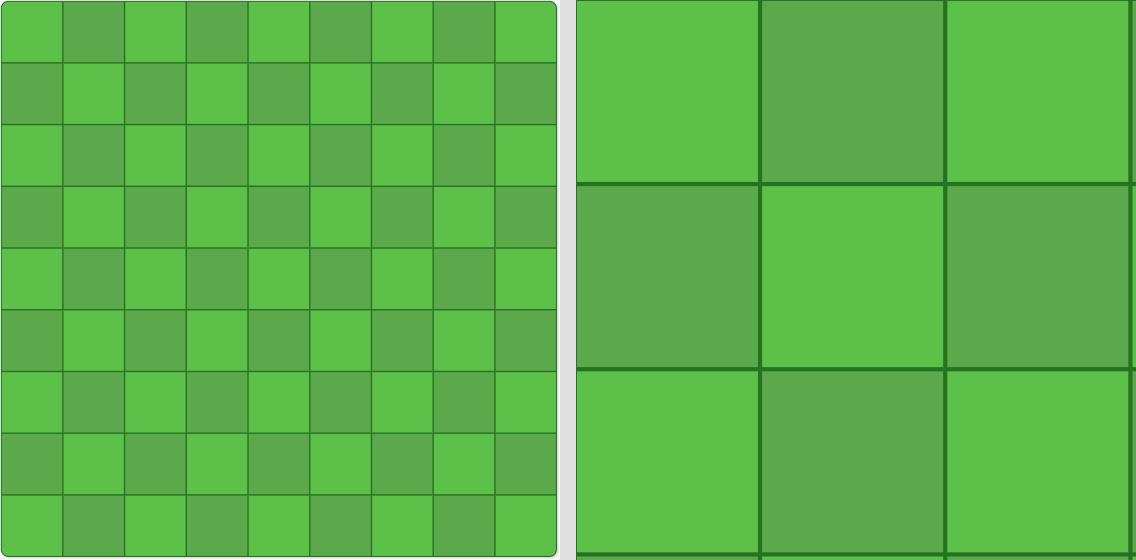
Left, the full canvas; right, a detail of the centre.
Write a Shadertoy shader that draws this pattern.

```glsl
// A green checkerboard with thin dark grid lines, rounded corners and a faint
// drop shadow on a pale ground. Cells come from floor parity, lines from the
// distance to the nearest cell edge, the outline from a rounded box.

#define CELLS 9.0
#define BOARD_CENTER vec2(0.4980, 0.5020)
#define BOARD_SIZE 0.9920
#define CORNER_RADIUS 0.013
#define LINE_WIDTH 0.0025
#define RIM 0.0006
#define SHADOW_OFFSET vec2(0.0032, -0.0032)
#define LIGHT_GREEN vec3(0.365, 0.753, 0.282)
#define DARK_GREEN vec3(0.357, 0.663, 0.294)
#define LINE_GREEN vec3(0.140, 0.450, 0.130)
#define GROUND vec3(0.985, 0.980, 0.985)
#define SHADOW vec3(0.840, 0.830, 0.840)

float roundedBox(vec2 p, float halfSize, float radius) {
    vec2 q = abs(p) - halfSize + radius;
    return length(max(q, 0.0)) + min(max(q.x, q.y), 0.0) - radius;
}

// Antialiased coverage of the region where the distance is negative.
float coverage(float dist, float pixel) {
    return clamp(0.5 - dist / pixel, 0.0, 1.0);
}

void mainImage(out vec4 fragColor, in vec2 fragCoord) {
    float pixel = 1.0 / min(iResolution.x, iResolution.y);
    vec2 uv = (fragCoord - 0.5 * iResolution.xy) * pixel + 0.5;
    vec2 p = uv - BOARD_CENTER;
    float halfSize = 0.5 * BOARD_SIZE;
    float halfLine = 0.5 * LINE_WIDTH;

    // Alternating cells
    vec2 grid = (p / BOARD_SIZE + 0.5) * CELLS;
    vec2 cell = clamp(floor(grid), 0.0, CELLS - 1.0);
    float parity = mod(cell.x + cell.y, 2.0);
    vec3 board = mix(LIGHT_GREEN, DARK_GREEN, parity);

    // Grid lines and rounded outline
    vec2 edge = (0.5 - abs(fract(grid) - 0.5)) * BOARD_SIZE / CELLS;
    float outline = roundedBox(p, halfSize, CORNER_RADIUS);
    float lineDist = min(min(edge.x, edge.y), abs(outline)) - halfLine;
    board = mix(board, LINE_GREEN, coverage(lineDist, pixel));

    // Ground with soft shadow, then the board on top
    float shadowDist = roundedBox(p - SHADOW_OFFSET, halfSize, CORNER_RADIUS);
    float shade = 1.0 - smoothstep(-0.003, 0.002, shadowDist);
    vec3 color = mix(GROUND, SHADOW, shade);
    color = mix(color, board, coverage(outline - RIM, pixel));

    fragColor = vec4(color, 1.0);
}
```
